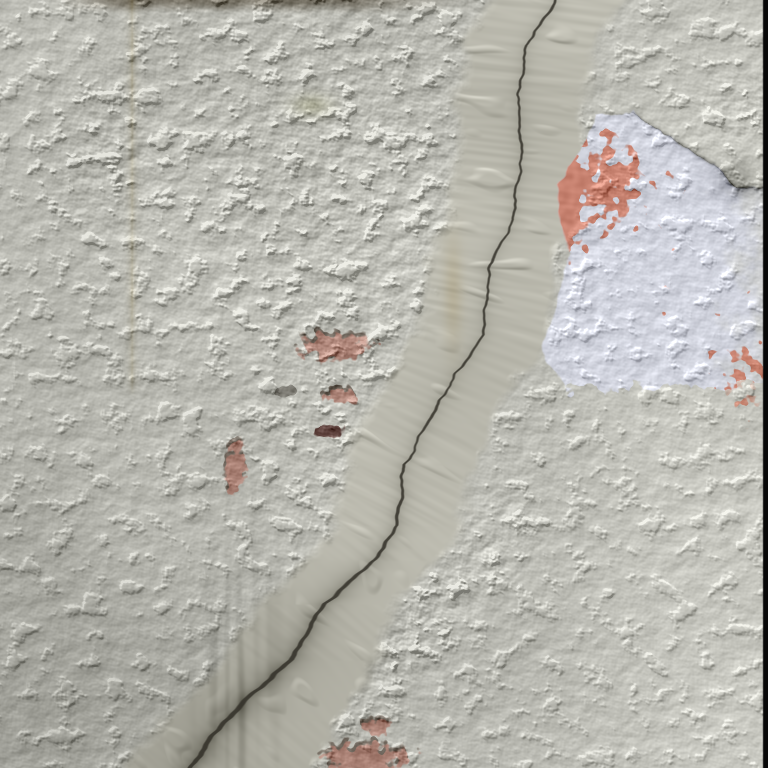
A WebGL 1 fragment shader for this texture:

```glsl
precision highp float;
uniform vec2 u_resolution;

#define PLASTER vec3(0.725, 0.725, 0.695)
#define TROWELLED vec3(0.715, 0.71, 0.665)
#define WHITEWASH vec3(0.82, 0.83, 0.87)
#define BRICK vec3(0.69, 0.43, 0.36)
#define CRACK_COLOR vec3(0.20, 0.19, 0.16)
#define CRACK_WIDTH 0.0019
#define RELIEF 1.15
#define LIGHT_STEP vec2(-0.0014, 0.0026)

vec2 gradientAt(vec2 cell) {
  vec2 q = vec2(dot(cell, vec2(127.1, 311.7)), dot(cell, vec2(269.5, 183.3)));
  return fract(sin(q) * 43758.5) * 2.0 - 1.0;
}

float noise(vec2 p) {
  vec2 i = floor(p), f = fract(p);
  vec2 u = f * f * f * (f * (f * 6.0 - 15.0) + 10.0);
  vec2 e = vec2(1.0, 0.0);
  float low = mix(dot(gradientAt(i), f), dot(gradientAt(i + e), f - e), u.x);
  float high = mix(dot(gradientAt(i + e.yx), f - e.yx), dot(gradientAt(i + 1.0), f - 1.0), u.x);
  return mix(low, high, u.y);
}

float fbm(vec2 p) {
  float sum = 0.0, amp = 0.5;
  for (int i = 0; i < 4; i++) {
    sum += amp * noise(p);
    p = p * 2.03 + 17.3;
    amp *= 0.5;
  }
  return sum;
}

float ramp(float t, float a, float b, float rise) {
  return rise * clamp((t - a) / (b - a), 0.0, 1.0);
}

// Soft elliptical spot
float spot(vec2 p, vec2 c, vec2 r) {
  vec2 q = (p - c) / r;
  return exp(-dot(q, q));
}

// Ragged flake with a crisp edge
float chip(vec2 p, vec2 c, vec2 r) {
  float d = length((p - c) / r) - 1.0 + 1.1 * noise(p * 75.0) + 0.5 * noise(p * 160.0);
  return 1.0 - smoothstep(-0.15, 0.15, d);
}

float crackX(float y) {
  float x = 0.247 + ramp(y, 0.0, 0.062, 0.046) + ramp(y, 0.062, 0.141, 0.085);
  x += ramp(y, 0.141, 0.214, 0.045) + ramp(y, 0.214, 0.271, 0.065);
  x += ramp(y, 0.271, 0.316, 0.029) + ramp(y, 0.316, 0.395, 0.010);
  x += ramp(y, 0.395, 0.479, 0.046) + ramp(y, 0.479, 0.564, 0.056);
  x += ramp(y, 0.564, 0.655, 0.009) + ramp(y, 0.655, 0.714, 0.030);
  x += ramp(y, 0.714, 0.798, 0.011) - ramp(y, 0.798, 0.876, 0.004);
  return x + ramp(y, 0.876, 0.941, 0.011) + ramp(y, 0.941, 1.0, 0.037);
}

// Trowelled band beside the crack; d is the horizontal offset from it
float bandMask(vec2 p, float d) {
  float wobble = 0.03 * noise(p * 14.0) + 0.012 * noise(p * 50.0);
  float right = 0.085 + 0.08 * (1.0 - smoothstep(0.0, 0.25, p.y));
  return smoothstep(-0.095, -0.07, d + wobble) * (1.0 - smoothstep(right - 0.012, right + 0.01, d + wobble));
}

float height(vec2 p) {
  float d = p.x - crackX(p.y);
  float rough = 0.55 + 0.55 * spot(p, vec2(0.45, 0.8), vec2(0.25, 0.28));
  rough += 0.5 * spot(p, vec2(0.13, 0.8), vec2(0.06, 0.1)) + 0.4 * spot(p, vec2(0.43, 0.46), vec2(0.08, 0.14));
  rough += 0.9 * spot(vec2(d, p.y), vec2(0.135, 0.2), vec2(0.05, 0.14));
  rough += 0.6 * spot(p, vec2(0.97, 0.86), vec2(0.06, 0.05));
  float n = fbm(p * vec2(30.0, 36.0));
  float plaster = rough * (n + 0.35 * smoothstep(0.05, 0.22, n));
  float along = p.y + d * mix(0.55, 0.12, smoothstep(0.2, 0.8, p.y));
  float strokes = 0.09 * noise(vec2(d * 9.0, along * 110.0));
  strokes += 0.16 * smoothstep(0.2, 0.45, noise(vec2(d * 13.0, along * 48.0)));
  return mix(plaster, strokes, bandMask(p, d));
}

void main() {
  vec2 p = gl_FragCoord.xy / u_resolution;
  float soft = 1.0 / u_resolution.x;
  float d = p.x - crackX(p.y);
  float n = fbm(p * 22.0), fine = noise(p * 85.0);

  // Plaster tones and stains
  vec3 color = mix(PLASTER, TROWELLED, bandMask(p, d));
  color += 0.05 * smoothstep(0.5, 1.0, p.x) - 0.09 * spot(p, vec2(0.0), vec2(0.4, 0.45));
  color += 0.035 * spot(p, vec2(0.3, 0.5), vec2(0.3, 0.25)) + 0.05 * noise(p * 5.0);
  color -= vec3(0.07, 0.09, 0.14) * exp(-abs(p.x - 0.172) * 280.0) * smoothstep(0.48, 0.51, p.y) * (0.8 + n);
  color -= vec3(0.03, 0.05, 0.09) * spot(p, vec2(0.59, 0.62), vec2(0.012, 0.07));
  color -= vec3(0.06, 0.06, 0.11) * spot(p, vec2(0.406, 0.863), vec2(0.025, 0.014));
  float drip = smoothstep(-0.1, 0.5, noise(vec2(p.x * 65.0, p.y * 3.0)));
  color -= 0.13 * drip * spot(p, vec2(0.31, 0.13), vec2(0.045, 0.2));
  color -= vec3(0.25, 0.27, 0.29) * smoothstep(0.98, 1.0, p.y + 0.01 * n) * smoothstep(0.06, 0.16, p.x) * (1.0 - smoothstep(0.4, 0.65, p.x));

  // Whitewashed patch with exposed brick
  float left = 0.708 + ramp(p.y, 0.55, 0.67, 0.034) - ramp(p.y, 0.67, 0.71, 0.014) + ramp(p.y, 0.76, 0.84, 0.047);
  left += 0.03 * (1.0 - smoothstep(0.49, 0.54, p.y));
  float lip = 0.852 - ramp(p.x, 0.825, 0.93, 0.067) - ramp(p.x, 0.93, 0.96, 0.03) - p.y + 0.018 * n;
  float inside = min(min(p.x - left, lip), p.y - 0.495 + 0.09 * n) + 0.012 * n + 0.003 * fine;
  float patchMask = smoothstep(-0.002, 0.002, inside);
  float wash = patchMask * (1.0 - 0.6 * smoothstep(0.94, 1.0, p.x + 0.15 * n));
  color = mix(color, WHITEWASH + 0.06 * fine, wash);
  float exposed = 0.85 * spot(p, vec2(0.737, 0.735), vec2(0.018, 0.06)) + 0.48 * spot(p, vec2(0.79, 0.765), vec2(0.055, 0.065));
  exposed += 0.4 * spot(p, vec2(0.97, 0.51), vec2(0.035, 0.06)) + 0.13 * spot(p, vec2(0.87, 0.66), vec2(0.14, 0.2));
  float brick = smoothstep(0.36, 0.44, exposed + 0.55 * noise(p * 60.0) + 0.25 * noise(p * 125.0));
  color = mix(color, BRICK + vec3(0.08, 0.02, 0.0) + 0.1 * fine, 0.85 * brick * max(patchMask, spot(p, vec2(0.965, 0.47), vec2(0.02, 0.03))));
  color -= 0.2 * spot(p, vec2(0.957, 0.765), vec2(0.03, 0.022)) * (1.0 + n);
  color -= 0.32 * exp(-abs(lip) * 420.0) * smoothstep(0.79, 0.84, p.x);

  // Flaked chips, each darker under its upper edge
  vec2 shade = vec2(-0.002, 0.005);
  for (int i = 0; i < 2; i++) {
    vec2 q = p - shade * (1.0 - float(i));
    float flakes = max(chip(q, vec2(0.437, 0.548), vec2(0.042, 0.017)), chip(q, vec2(0.445, 0.483), vec2(0.018, 0.011)));
    flakes = max(flakes, max(chip(q, vec2(0.307, 0.388), vec2(0.013, 0.031)), chip(q, vec2(0.475, 0.011), vec2(0.05, 0.018))));
    flakes = max(flakes, chip(q, vec2(0.491, 0.052), vec2(0.015, 0.01)));
    color = mix(color, i == 0 ? vec3(0.40, 0.36, 0.32) : BRICK + vec3(0.0, 0.08, 0.1) + 0.12 * fine, 0.85 * flakes);
  }
  color = mix(color, vec3(0.35, 0.24, 0.22), chip(p, vec2(0.428, 0.438), vec2(0.021, 0.007)));
  color = mix(color, vec3(0.45, 0.44, 0.41), 0.8 * chip(p, vec2(0.372, 0.491), vec2(0.013, 0.007)));

  // Relief lit from the upper left
  color += RELIEF * clamp(height(p) - height(p + LIGHT_STEP), -0.22, 0.16);

  // Crack with its soft dirty halo
  float slope = (crackX(p.y + 0.01) - crackX(p.y - 0.01)) / 0.02;
  float gap = abs(d + 0.007 * noise(vec2(3.0, p.y * 38.0)) + 0.003 * noise(vec2(8.0, p.y * 110.0))) / sqrt(1.0 + slope * slope);
  float low = 1.0 - smoothstep(0.05, 0.5, p.y);
  color -= (0.08 + 0.15 * low) * exp(-gap * mix(110.0, 75.0, low));
  float width = CRACK_WIDTH * (0.8 + 0.6 * low + 0.5 * noise(vec2(5.0, p.y * 25.0)));
  color = mix(color, CRACK_COLOR, 0.85 * (1.0 - smoothstep(width - soft, width + soft, gap)));

  // Dark right border
  color = mix(color, vec3(0.03), smoothstep(0.9935 - soft, 0.9935 + soft, p.x));
  gl_FragColor = vec4(clamp(color, 0.0, 1.0), 1.0);
}
```
